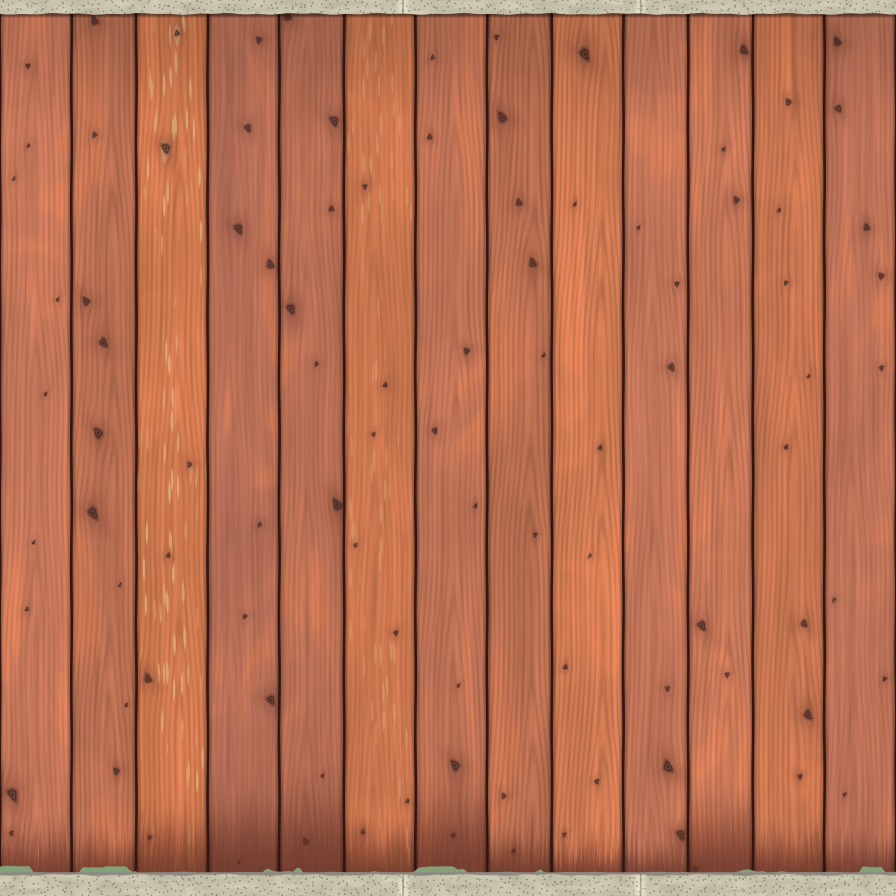
This texture is drawn by a three.js fragment shader. Its source:

```glsl
// A fence of thirteen upright red-brown boards between pale concrete strips.
// Boards come from summed widths; grain is layered sines bent around hashed
// knots, and streaks, pale flecks and grit come from stretched cellular noise.
varying vec2 vUv;

float hash(vec2 p) {
  vec3 q = fract(p.xyx * vec3(0.1031, 0.1030, 0.0973));
  q += dot(q, q.yzx + 33.33);
  return fract((q.x + q.y) * q.z);
}

// Distance to the nearest scattered point
float cells(vec2 p) {
  vec2 id = floor(p), f = fract(p);
  float nearest = 2.0;
  for (int j = -1; j <= 1; j++)
    for (int i = -1; i <= 1; i++) {
      vec2 o = vec2(float(i), float(j)), n = id + o;
      vec2 point = o + vec2(hash(n), hash(n + 57.3));
      nearest = min(nearest, length(point - f));
    }
  return nearest;
}

// Warped, layered sines, roughly -1 to 1
float waves(vec2 p) {
  float sum = 0.0, amp = 0.6;
  for (int i = 0; i < 5; i++) {
    p = mat2(0.8, 0.6, -0.6, 0.8) * p * 1.6 + 1.3;
    p += 0.7 * sin(p.yx);
    sum += amp * sin(p.x) * cos(p.y);
    amp *= 0.65;
  }
  return sum;
}

vec3 concrete(vec2 uv) {
  vec3 c = vec3(0.78, 0.76, 0.67) + 0.05 * waves(uv * vec2(50.0, 130.0));
  c *= 1.0 - 0.25 * (1.0 - smoothstep(0.08, 0.22, cells(uv * 150.0)));
  float joint = min(abs(uv.x - 0.45), abs(uv.x - 0.715));
  c += 0.10 * (1.0 - smoothstep(0.002, 0.009, joint));
  return c * (1.0 - 0.25 * (1.0 - smoothstep(0.0005, 0.0015, joint)));
}

vec3 planks(vec2 uv) {
  // Find the board: every third one, and one more, is narrow
  float edge = 0.0, left = 0.0, width = 0.08, board = 0.0;
  for (int i = 0; i < 13; i++) {
    float n = float(i);
    float w = abs(mod(n, 3.0) - 1.0) < 0.5 || i == 9 ? 0.0723 : 0.0798;
    if (uv.x >= edge) { left = edge; width = w; board = n; }
    edge += w;
  }
  float x = uv.x - left, y = uv.y;
  float seed = hash(vec2(board, 4.7));

  // Knots: dark core, soft halo, and grain flowing round them
  float core = 0.0, halo = 0.0, bend = 0.0;
  for (int k = 0; k < 11; k++) {
    vec2 id = vec2(board * 3.1 + 2.0, float(k) * 7.3 + 11.0);
    if (hash(id) < 0.38) continue;
    float size = hash(id + 5.9);
    float radius = mix(0.0025, 0.0075, size * size);
    vec2 d = vec2(x - width * (0.1 + 0.8 * hash(id + 1.7)),
                  y - (float(k) + 0.15 + 0.7 * hash(id + 3.3)) / 11.0);
    d.y += d.x * (size - 0.5);
    float r = length(d * vec2(1.0, 0.85)) / radius;
    r *= 1.0 + 0.15 * sin(3.0 * atan(d.y, d.x) + size * 40.0);
    core = max(core, (1.0 - smoothstep(0.5, 1.15, r)) * (0.8 + 0.2 * sin(r * 14.0)));
    halo += exp(-r * r / 6.0) * (0.4 + 0.6 * size);
    vec2 flow = d * vec2(1.0, 0.45) / radius;
    bend += d.x * 1.3 / (dot(flow, flow) + 1.0);
  }

  // Grain: nested arches, fine fibres and long streaks
  float q = x - bend + 0.0012 * sin(y * 9.0 + board * 5.0) + 0.0005 * sin(y * 31.0 + board);
  float across = (q - width * (0.3 + 0.4 * seed)) * 190.0;
  float arch = sqrt(across * across + 1.0) + y * (3.0 + 5.0 * seed) + 0.35 * sin(y * 23.0 + seed * 9.0);
  float rings = pow(0.5 + 0.5 * sin(6.2832 * arch), 2.0);
  float fibre = waves(vec2(q * 420.0, y * 7.0) + board * 17.0);
  float streak = cells(vec2(q * 130.0 + board * 19.0, y * 3.5));
  float blotch = waves(vec2(x * 22.0, y * 7.0) + board * 9.0);

  // Board tone: warm orange on every third, dusky elsewhere
  float warm = abs(mod(board, 3.0) - 2.0) < 0.5 ? 0.9 - board * 0.03 : 0.35 * seed;
  vec3 wood = mix(vec3(0.75, 0.455, 0.355), vec3(0.83, 0.48, 0.30), warm);
  wood = mix(wood, vec3(0.84, 0.48, 0.32), 0.5 * smoothstep(0.15, 0.7, blotch));
  wood *= 0.97 + 0.08 * hash(vec2(board, 21.0)) + 0.055 * blotch;
  wood *= 1.0 - rings * (0.05 + 0.07 * seed) + 0.045 * fibre + 0.10 * (streak - 0.4);

  // Pale scratches on the most weathered boards
  float worn = smoothstep(0.7, 0.8, warm) * smoothstep(-0.3, 0.35, waves(vec2(x * 45.0, y * 6.0)));
  float fleck = 1.0 - smoothstep(0.12, 0.24, cells(vec2(q * 125.0, y * 15.0) + board));
  wood = mix(wood, vec3(0.88, 0.70, 0.50), 0.75 * worn * fleck);

  wood = mix(wood, vec3(0.50, 0.27, 0.21), min(0.6, 0.45 * halo));
  wood = mix(wood, vec3(0.25, 0.15, 0.14), 0.88 * core);

  // Dirt at the foot, dusk under the top strip, dark seams
  float reach = 0.07 + 0.10 * hash(vec2(board, 8.0)) + 0.03 * fibre;
  float foot = 1.0 - smoothstep(0.02, max(reach, 0.04), y);
  wood = mix(wood, vec3(0.37, 0.18, 0.14), 0.75 * foot);
  wood *= 1.0 - 0.10 * smoothstep(0.84, 0.98, y);
  float seam = min(x, width - x) + 0.0003 * sin(y * 47.0 + board * 3.0);
  wood *= 1.0 - 0.28 * (1.0 - smoothstep(0.001, 0.006, seam));
  return mix(vec3(0.20, 0.08, 0.07), wood, smoothstep(0.0007, 0.0021, seam));
}

void main() {
  vec2 uv = vUv;
  float ripple = 0.0006 * sin(uv.x * 70.0) + 0.0004 * sin(uv.x * 191.0);
  vec3 color = planks(uv);
  // Moss tufts on the lower ledge, then its grey lip
  float moss = 0.026 + 0.007 * smoothstep(0.1, 0.5, waves(vec2(uv.x * 16.0, 2.0)));
  color = mix(vec3(0.52, 0.63, 0.48), color, smoothstep(-0.001, 0.001, uv.y - moss - ripple));
  color = mix(vec3(0.56, 0.53, 0.51), color, smoothstep(0.0255, 0.0275, uv.y));
  // Concrete strips, with a shadow below the upper one
  color *= 1.0 - 0.45 * smoothstep(0.979, 0.984, uv.y);
  float strip = max(smoothstep(0.9838, 0.9852, uv.y + ripple), 1.0 - smoothstep(0.0225, 0.0245, uv.y + ripple));
  gl_FragColor = vec4(mix(color, concrete(uv), strip), 1.0);
}
```
